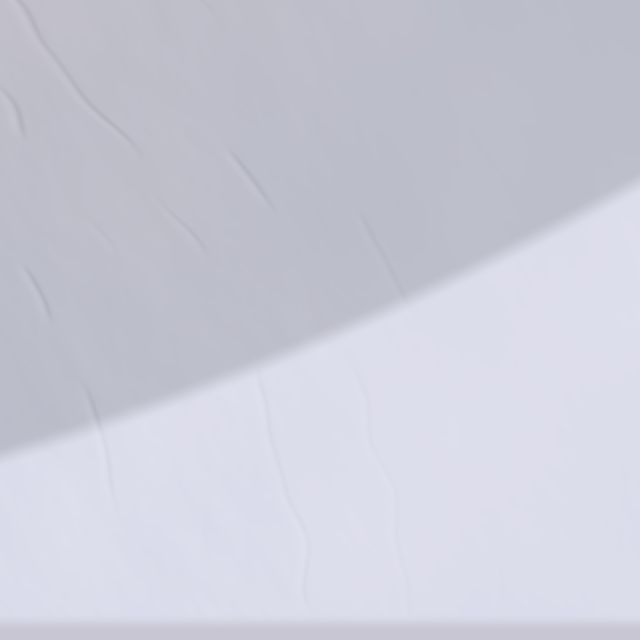
Write a Shadertoy shader that draws this texture.

```glsl
// A white plaster wall crossed by the soft, slightly curved edge of a shadow.
// The shadow is a parabola blended with smoothstep; the plaster is embossed
// noise stretched along a slope, with broken creases and a dim strip below.

#define SHADE_COLOR vec3(0.735, 0.745, 0.790)
#define LIGHT_COLOR vec3(0.862, 0.866, 0.922)
#define STRIP_COLOR vec3(0.775, 0.765, 0.815)
#define EDGE_CURVE vec3(0.286, 0.302, 0.128)
#define EDGE_SOFTNESS 0.018
#define STRIP_HEIGHT 0.028
#define RELIEF_STRENGTH 0.045
#define CREASE_STRENGTH 0.045
#define CREASE_SPACING 0.145

float hash(vec2 p) {
    return fract(sin(dot(p, vec2(127.1, 311.7))) * 43758.5453);
}

float noise(vec2 p) {
    vec2 cell = floor(p);
    vec2 f = fract(p);
    f = f * f * (3.0 - 2.0 * f);
    float low = mix(hash(cell), hash(cell + vec2(1.0, 0.0)), f.x);
    float high = mix(hash(cell + vec2(0.0, 1.0)), hash(cell + 1.0), f.x);
    return mix(low, high, f.y);
}

// Plaster height, stretched along the down-right slope
float plaster(vec2 p) {
    vec2 q = vec2(dot(p, vec2(0.84, 0.54)), dot(p, vec2(-0.54, 0.84)));
    q += 0.03 * (noise(p * 9.0) - 0.5);
    float height = 0.0;
    float amplitude = 0.5;
    vec2 frequency = vec2(13.0, 6.0);
    for (int i = 0; i < 4; i++) {
        height += amplitude * noise(q * frequency + float(i) * 17.3);
        frequency *= 1.9;
        amplitude *= 0.5;
    }
    return height;
}

// Broken, bending cracks: a dark groove beside a faint bright lip
float creases(vec2 p) {
    float total = 0.0;
    for (int i = -2; i <= 2; i++) {
        float id = float(i);
        float path = 0.485 - 0.47 * p.y * p.y + id * CREASE_SPACING;
        path += 0.035 * (noise(vec2(p.y * 13.0, id * 5.0 + 20.0)) - 0.5);
        float slope = 0.94 * p.y;
        float d = (p.x - path) / sqrt(1.0 + slope * slope);
        float presence = smoothstep(0.48, 0.85, noise(vec2(p.y * 11.0, id * 7.0 + 31.0)));
        float groove = exp(-pow(d / 0.004, 2.0));
        float lip = exp(-pow((d + 0.009) / 0.006, 2.0));
        total += presence * (0.45 * lip - groove);
    }
    return total;
}

void mainImage(out vec4 fragColor, in vec2 fragCoord) {
    vec2 uv = fragCoord / iResolution.xy;

    // Shadow edge, measured across its slope
    float edge = EDGE_CURVE.x + uv.x * (EDGE_CURVE.y + EDGE_CURVE.z * uv.x);
    float slope = EDGE_CURVE.y + 2.0 * EDGE_CURVE.z * uv.x;
    float d = (uv.y - edge) / sqrt(1.0 + slope * slope);
    float shade = smoothstep(-EDGE_SOFTNESS, EDGE_SOFTNESS, d);

    // Base tones: a warmer upper left and broad mottling
    vec3 shadow = SHADE_COLOR;
    shadow += vec3(0.014, 0.002, 0.0) * (1.0 - uv.x) * smoothstep(0.3, 0.9, uv.y);
    vec3 color = mix(LIGHT_COLOR, shadow, shade);
    color += vec3(0.014, 0.008, 0.005) * (noise(uv * vec2(8.0, 6.0) + 4.0) - 0.5);

    // Embossed relief, fading toward the smoother right side
    float rough = mix(1.0, 0.22, smoothstep(0.25, 0.8, uv.x));
    float relief = plaster(uv) - plaster(uv + vec2(0.009, 0.006));
    float bump = RELIEF_STRENGTH * relief;
    bump += CREASE_STRENGTH * mix(0.5, 1.0, shade) * creases(uv);
    color += bump * rough * vec3(1.0, 0.95, 0.85);

    // Dim strip along the bottom
    float strip = 1.0 - smoothstep(STRIP_HEIGHT - 0.016, STRIP_HEIGHT + 0.014, uv.y);
    color = mix(color, STRIP_COLOR, strip * 0.9);

    fragColor = vec4(clamp(color, 0.0, 1.0), 1.0);
}
```
